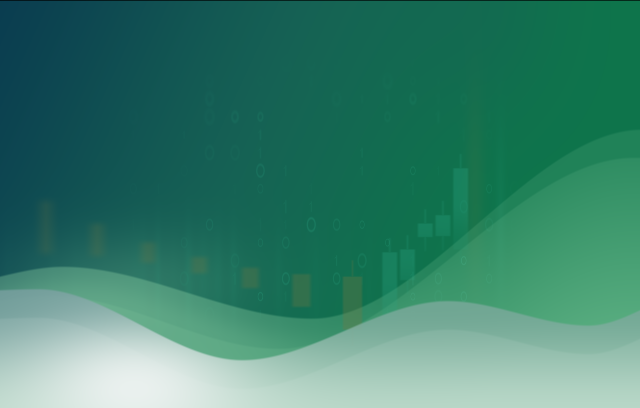
Reproduce this background procedurally as a Shadertoy shader.

```glsl
const vec3 NAVY = vec3(0.035, 0.225, 0.31);
const vec3 TEAL = vec3(0.085, 0.385, 0.33);
const vec3 EMERALD = vec3(0.055, 0.455, 0.295);
const vec3 MINT = vec3(0.6, 0.87, 0.68);
const vec3 AQUA = vec3(0.16, 0.64, 0.51);
const vec3 AMBER = vec3(0.47, 0.47, 0.25);
const vec3 MIST = vec3(0.93, 0.95, 0.945);

float hash(vec2 p) {
    vec3 q = fract(vec3(p.xyx) * 0.1031);
    q += dot(q, q.yzx + 33.33);
    return fract((q.x + q.y) * q.z);
}

float noise(float x) {
    float cell = floor(x);
    return mix(hash(vec2(cell, 7.0)), hash(vec2(cell + 1.0, 7.0)), smoothstep(0.0, 1.0, fract(x)));
}

float box(vec2 p, vec2 halfSize, float blur) {
    vec2 inside = 1.0 - smoothstep(halfSize - blur, halfSize + blur, abs(p));
    return inside.x * inside.y;
}

float spot(vec2 p, vec2 center, vec2 radius) {
    vec2 d = (p - center) / radius;
    return exp(-dot(d, d));
}

float below(float y, float edge, float soft) {
    return smoothstep(-soft, soft, edge - y);
}

// Eased change of height between two turning points
float rise(float x, float from, float to, float amount) {
    return amount * smoothstep(from, to, x);
}

float hillEdge(float x) {
    return 0.297 + rise(x, -0.1, 0.098, 0.049) + rise(x, 0.098, 0.488, -0.127) + rise(x, 0.488, 1.003, 0.463);
}

float innerHillEdge(float x) {
    return 0.246 + rise(x, -0.1, 0.08, 0.029) + rise(x, 0.08, 0.436, -0.13) + rise(x, 0.436, 0.99, 0.468);
}

float fogEdge(float x, float drop) {
    return 0.283 - drop + rise(x, -0.1, 0.06, 0.008) + rise(x, 0.06, 0.378, -0.174)
        + rise(x, 0.378, 0.7, 0.145) + rise(x, 0.7, 0.92, -0.06) + rise(x, 0.92, 1.1, 0.09);
}

// Ring and bar marks on a grid, softer towards the top
float binaryMarks(vec2 uv, float px) {
    vec2 grid = vec2(25.18 * uv.x + 0.254, 22.7 * (1.0 - uv.y));
    vec2 cell = floor(grid);
    float size = mix(0.5, 1.0, hash(cell + 31.0));
    vec2 q = (fract(grid) - 0.5) * vec2(0.0625, -0.044) / size;
    float blur = px + 0.006 * smoothstep(0.55, 0.8, uv.y);
    float ring = abs(length(q / vec2(0.01, 0.0165)) - 1.0) * 0.012;
    ring = 1.0 - smoothstep(0.0, 0.0015 + blur, ring);
    float bar = box(q, vec2(0.001, 0.017), blur);
    bar = max(bar, box(q - vec2(-0.003, 0.012 + q.x * 0.7), vec2(0.003, 0.001), blur));
    float mark = mix(ring, bar, step(0.52, hash(cell + 5.0)));
    float strength = step(0.58, hash(cell)) * mix(0.05, 0.3, hash(cell + 17.0));
    float region = smoothstep(0.15, 0.45, uv.x) * (1.0 - smoothstep(0.72, 0.82, uv.x));
    region *= smoothstep(0.2, 0.28, uv.y) * (1.0 - smoothstep(0.58, 0.88, uv.y));
    return mark * strength * region;
}

float candle(vec2 p, vec2 halfSize, float wick, float blur) {
    float body = box(p, halfSize, blur);
    return max(body, 0.7 * box(p, vec2(0.0012, halfSize.y + wick), blur));
}

vec3 addCandles(vec3 color, vec2 uv, float px) {
    // Fading amber run, sharper to the right
    for (int i = 0; i < 7; i++) {
        float k = float(i);
        vec2 center = vec2(0.072 + 0.0798 * k, 0.443 - 0.031 * k);
        vec2 halfSize = vec2(0.009 + 0.001 * k, 0.02 + 0.005 * (k - 3.0) * (k - 3.0));
        float blur = px + 0.002 * (6.0 - k);
        float shade = candle(uv - center, halfSize, 0.04 * step(5.5, k), blur);
        color = mix(color, AMBER, shade * (0.2 + 0.02 * k));
    }
    // Climbing aqua run, fading downwards
    for (int i = 0; i < 5; i++) {
        float k = float(i);
        float y = 0.293 + rise(k, 0.0, 2.4, 0.154) + 0.041 * step(3.5, k);
        vec2 halfSize = vec2(0.0115, 0.016 + 0.015 * (k - 2.2) * (k - 2.2));
        halfSize.y += 0.035 * step(3.5, k);
        vec2 p = uv - vec2(0.609 + 0.0277 * k, y);
        float fade = mix(0.12, 0.32, smoothstep(-0.09, 0.02, p.y));
        color = mix(color, AQUA, fade * candle(p, halfSize, 0.035, px));
    }
    return color;
}

void mainImage(out vec4 fragColor, in vec2 fragCoord) {
    vec2 uv = fragCoord / iResolution.xy;
    float px = 1.0 / iResolution.y;

    // Diagonal backdrop
    float slope = uv.x * 0.85 + (1.0 - uv.y) * 0.25;
    vec3 color = mix(NAVY, TEAL, smoothstep(-0.1, 0.48, slope));
    color = mix(color, EMERALD, smoothstep(0.36, 0.82, slope));
    color = mix(color, MINT, 0.2 * spot(uv, vec2(0.2, 0.3), vec2(0.17, 0.12)));
    color = mix(color, TEAL, 0.35 * spot(uv, vec2(0.75, 0.95), vec2(0.13, 0.25)));

    // Vertical light streaks
    float streak = pow(noise(uv.x * 85.0), 3.0) * spot(uv, vec2(0.3, 0.32), vec2(0.28, 0.12));
    color = mix(color, AQUA, 0.12 * streak);
    color = mix(color, AMBER, 0.12 * spot(uv, vec2(0.742, 0.53), vec2(0.014, 0.24)));
    color = mix(color, AQUA, 0.1 * spot(uv, vec2(0.782, 0.48), vec2(0.007, 0.2)));
    color = mix(color, AQUA, binaryMarks(uv, px));

    // Translucent hills, lighter with depth
    float edge = hillEdge(uv.x);
    float left = 1.0 - smoothstep(0.3, 0.8, uv.x);
    float lift = left * (0.2 + 0.16 * smoothstep(0.0, 0.09, edge - uv.y));
    color = mix(color, MINT, below(uv.y, edge, 1.4 * px) * (0.13 + lift));
    float innerEdge = innerHillEdge(uv.x);
    float depth = clamp((innerEdge - uv.y) / 0.4, 0.0, 1.0);
    color = mix(color, MINT, below(uv.y, innerEdge, 1.4 * px) * (0.12 + 0.33 * depth));
    color = addCandles(color, uv, px);

    // Pale fog banks
    float fog = below(uv.y, fogEdge(uv.x, 0.0), 1.4 * px);
    vec3 fogTop = mix(vec3(0.45, 0.61, 0.61), vec3(0.47, 0.66, 0.6), smoothstep(0.1, 0.4, uv.x));
    vec3 fogColor = mix(vec3(0.76, 0.86, 0.81), fogTop, smoothstep(-0.02, 0.25, uv.y));
    color = mix(color, fogColor, fog * 0.86);
    color = mix(color, MIST, 0.09 * below(uv.y, fogEdge(uv.x, 0.07), 1.4 * px));
    float glow = spot(uv, vec2(0.21, 0.05), vec2(0.17, 0.16));
    color = mix(color, MIST, fog * 0.94 * glow);

    // Dark top rim
    color *= 1.0 - 0.65 * smoothstep(0.9965, 0.998, uv.y);
    fragColor = vec4(color, 1.0);
}
```
